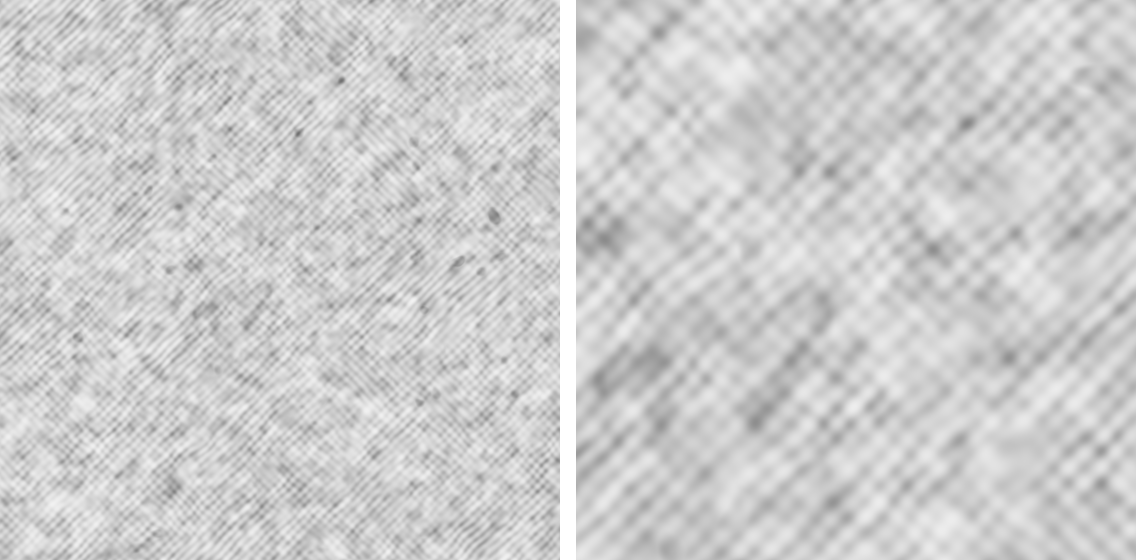
Left, the full canvas; right, a detail of the centre.
Give the GLSL for this texture, as a Shadertoy shader.

```glsl
// Pale grey twill cloth: broken diagonal threads with a faint cross weave,
// roughened by cellular speckle at several sizes. Layered sines make the
// threads; jittered signed dots make the grain, slubs, blotches and flecks.

const float TAU = 6.2831853;
const float BASE_GREY = 0.813;
const float THREAD_ANGLE = 0.78;      // radians above horizontal
const float THREAD_COUNT = 77.0;      // threads per canvas height
const float CROSS_COUNT = 74.0;
const float THREAD_CONTRAST = 0.038;
const float CROSS_CONTRAST = 0.022;
const float GRAIN_CONTRAST = 0.084;
const float SLUB_CONTRAST = 0.036;
const float BLOTCH_CONTRAST = 0.040;
const float SHADE_CONTRAST = 0.015;
const float FLECK_CONTRAST = 0.10;
const float DARK_SKEW = 1.7;          // stretches shadows, compresses lights

vec3 hash3(vec2 cell) {
    vec3 q = fract(cell.xyx * vec3(0.1031, 0.1030, 0.0973));
    q += dot(q, q.yxz + 33.33);
    return fract((q.xxy + q.yzz) * q.zyx);
}

// Cellular noise: overlapping soft dots of random sign, centred on zero.
float speckle(vec2 p) {
    vec2 cell = floor(p);
    float sum = 0.0;
    for (int y = -1; y <= 1; y++) {
        for (int x = -1; x <= 1; x++) {
            vec2 neighbour = cell + vec2(x, y);
            vec3 rnd = hash3(neighbour);
            vec2 offset = p - neighbour - rnd.xy;
            float falloff = max(0.0, 1.0 - dot(offset, offset));
            sum += (2.0 * rnd.z - 1.0) * falloff * falloff;
        }
    }
    return sum;
}

// Threads whose phase wanders and whose strength varies in small patches.
float weave(vec2 cloth) {
    float wander = 1.0 * speckle(cloth * 14.0 + 31.0)
                 + 0.9 * speckle(cloth * 37.0 + 57.0);
    float patches = speckle(cloth * 10.0 + 83.0);
    float breaks = speckle(cloth * vec2(26.0, 40.0) + 117.0);
    float strength = clamp(0.95 + 0.6 * patches + 0.7 * breaks, 0.1, 1.8);
    float crossStrength = clamp(0.9 - 0.8 * patches + 0.5 * breaks, 0.1, 1.8);
    float thread = sin(TAU * THREAD_COUNT * cloth.y + wander);
    float crossing = sin(TAU * CROSS_COUNT * cloth.x - 1.3 * wander);
    return THREAD_CONTRAST * strength * thread
         + CROSS_CONTRAST * crossStrength * crossing;
}

void mainImage(out vec4 fragColor, in vec2 fragCoord) {
    vec2 uv = fragCoord / iResolution.y;

    // Cloth axes: x runs along the threads, y across them.
    float c = cos(THREAD_ANGLE);
    float s = sin(THREAD_ANGLE);
    vec2 cloth = vec2(c * uv.x + s * uv.y, c * uv.y - s * uv.x);

    // Relief from fine to broad.
    float relief = weave(cloth);
    relief += GRAIN_CONTRAST * speckle(cloth * vec2(66.0, 76.0) + 11.0);
    relief += SLUB_CONTRAST * speckle(cloth * vec2(28.0, 74.0) + 147.0);
    relief += BLOTCH_CONTRAST * speckle(uv * 36.0 + 203.0);
    relief += SHADE_CONTRAST * speckle(uv * 9.0 + 269.0);

    // Sparse dark flecks.
    float fleck = smoothstep(0.7, 1.35, speckle(uv * 50.0 + 311.0));
    relief -= FLECK_CONTRAST * fleck;

    float grey = BASE_GREY + relief - DARK_SKEW * relief * relief;
    fragColor = vec4(vec3(clamp(grey, 0.0, 1.0)), 1.0);
}
```
